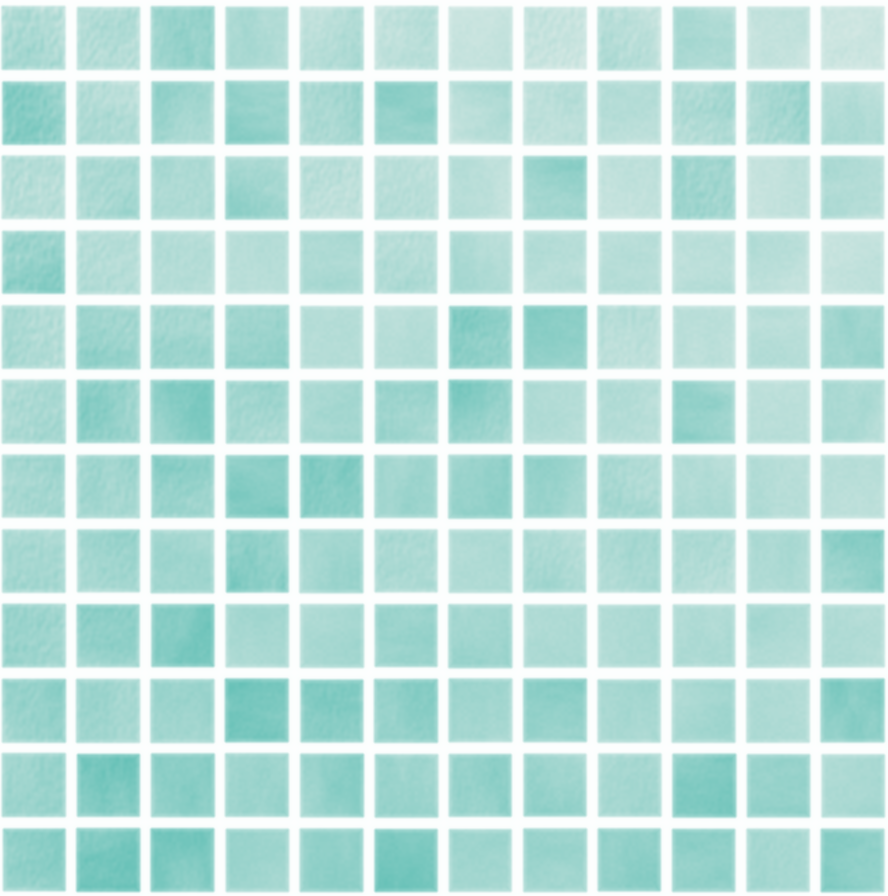
Write a Shadertoy shader that draws this pattern.

```glsl
// Twelve by twelve sheet of cloudy aqua glass mosaic tiles with white grout.

// Lengths are fractions of the canvas height.
const vec2 TILE_COUNT = vec2(12.0);
const vec2 PITCH = vec2(0.0831, 0.0834);
const vec2 FIRST_CENTER = vec2(0.0378, 0.0400);
const float HALF_TILE = 0.0355;
const float CORNER_RADIUS = 0.0022;
const float EDGE_SOFTNESS = 0.0021;
const float RIM_WIDTH = 0.0065;

const vec3 GROUT = vec3(0.992, 0.997, 0.996);
const vec3 PALE_GLASS = vec3(0.825, 0.907, 0.890);
const vec3 DEEP_GLASS = vec3(0.270, 0.710, 0.665);

const float BASE_TONE = 0.05;
const float DOWNWARD_TONE = 0.25;
const float LEFTWARD_TONE = 0.10;
const float TILE_VARIATION = 0.33;
const float CLOUD_STRENGTH = 0.16;
const float GRADIENT_STRENGTH = 0.13;
const float GRAIN_STRENGTH = 0.045;
const float RELIEF_STRENGTH = 0.22;

float hash(vec2 p) {
    vec3 q = fract(vec3(p.xyx) * 0.1031);
    q += dot(q, q.yzx + 33.33);
    return fract((q.x + q.y) * q.z);
}

float valueNoise(vec2 p) {
    vec2 cell = floor(p);
    vec2 f = fract(p);
    f = f * f * (3.0 - 2.0 * f);
    float low = mix(hash(cell), hash(cell + vec2(1.0, 0.0)), f.x);
    float high = mix(hash(cell + vec2(0.0, 1.0)), hash(cell + 1.0), f.x);
    return mix(low, high, f.y);
}

float cloud(vec2 p) {
    float sum = 0.0;
    float weight = 0.55;
    for (int octave = 0; octave < 3; octave++) {
        sum += weight * (valueNoise(p) - 0.5);
        p = p * 2.1 + 17.3;
        weight *= 0.5;
    }
    return sum;
}

float roundedSquare(vec2 p, float halfSize, float radius) {
    vec2 d = abs(p) - halfSize + radius;
    return length(max(d, 0.0)) + min(max(d.x, d.y), 0.0) - radius;
}

// Depth of glass colour: 0 is pale, 1 is deep.
float glassTone(vec2 tile, vec2 local) {
    vec2 place = tile / (TILE_COUNT - 1.0);
    float pick = hash(tile + 41.7);
    float tone = BASE_TONE + DOWNWARD_TONE * (1.0 - place.y)
               + LEFTWARD_TONE * (1.0 - place.x)
               + TILE_VARIATION * pick * pick;

    // Each tile has its own cloud, banding direction and tonal drift.
    vec2 seed = vec2(hash(tile + 7.1), hash(tile + 23.9)) * 60.0;
    float vertical = step(0.5, hash(tile + 13.3));
    vec2 stretch = mix(vec2(0.8, 1.9), vec2(1.9, 0.8), vertical);
    vec2 drift = vec2(hash(tile + 3.7), hash(tile + 5.3)) - 0.5;
    float mottling = 0.5 + pick;
    tone += CLOUD_STRENGTH * mottling * cloud(local * stretch + seed);
    tone += GRADIENT_STRENGTH * mottling * dot(drift, local);
    tone += GRAIN_STRENGTH * (valueNoise(local * 9.0 + seed) - 0.5);

    // Rippled glass catches light most strongly near the upper left.
    float ripple = smoothstep(0.45, 1.0, hash(tile + 61.0));
    ripple = max(ripple * 0.6, smoothstep(0.3, 0.0, place.x) * 0.8);
    vec2 reliefPoint = local * vec2(7.0, 5.0) + seed.yx;
    float relief = valueNoise(reliefPoint)
                 - valueNoise(reliefPoint + vec2(0.45, -0.35));
    tone += RELIEF_STRENGTH * ripple * relief * mix(0.5, 1.0, place.y);
    return clamp(tone, 0.0, 1.0);
}

void mainImage(out vec4 fragColor, in vec2 fragCoord) {
    vec2 uv = fragCoord / iResolution.y;
    vec2 grid = (uv - FIRST_CENTER) / PITCH;
    vec2 tile = clamp(floor(grid + 0.5), vec2(0.0), TILE_COUNT - 1.0);
    vec2 offset = (grid - tile) * PITCH;

    // Slight unevenness in tile size and position.
    vec2 nudge = vec2(hash(tile + 71.0), hash(tile + 83.0)) - 0.5;
    offset -= nudge * 0.0010;
    float halfSize = HALF_TILE + (hash(tile + 97.0) - 0.5) * 0.0008;

    float edge = roundedSquare(offset, halfSize, CORNER_RADIUS);
    float softness = max(EDGE_SOFTNESS, 0.75 / iResolution.y);
    float coverage = 1.0 - smoothstep(-softness, softness, edge);

    vec3 glass = mix(PALE_GLASS, DEEP_GLASS, glassTone(tile, offset / halfSize));
    float rim = smoothstep(-RIM_WIDTH, 0.0, edge);
    glass = mix(glass, GROUT, 0.22 * rim);

    // A faint tint spills from the glass onto the grout.
    float spill = 0.06 * exp(-max(edge, 0.0) / 0.003);
    vec3 color = mix(mix(GROUT, glass, spill), glass, coverage);
    fragColor = vec4(color, 1.0);
}
```
